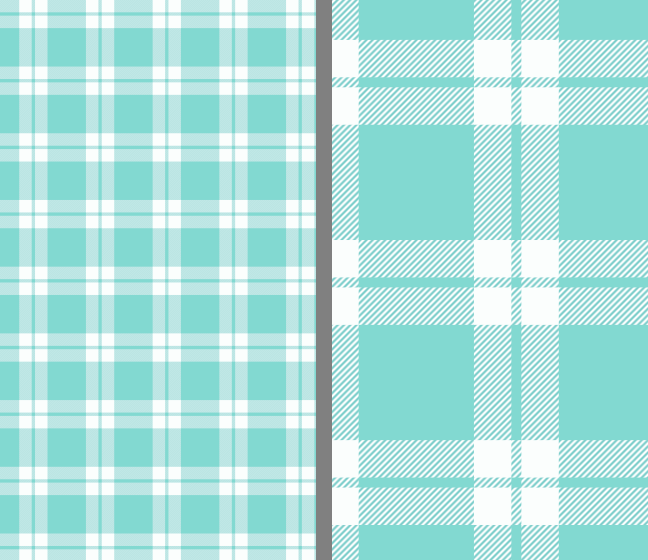
Left, the full canvas; right, a detail of the centre.
This pattern is drawn by a WebGL 2 fragment shader. Its source:

```glsl
#version 300 es
precision highp float;
// Draws a mint and white plaid with paired white bands and fine diagonal twill.

uniform vec2 u_resolution;
out vec4 fragColor;

const vec3 MINT = vec3(0.51, 0.85, 0.82);
const vec3 WHITE = vec3(0.985, 0.995, 0.992);
const vec3 TWILL_THREAD = vec3(0.50, 0.81, 0.80);

const float TILE = 0.2111;                      // repeat size, in canvas widths
const vec2 PAIR_CENTER = vec2(0.1056, 0.0391);  // middle of the first band pair
const float PAIR_HALF = 0.212;                  // outer half width, in tiles
const float GAP_HALF = 0.025;                   // half width of the thin mint line
const float TWILL_COUNT = 32.0;                 // diagonal threads per tile
const float THREAD_SHARE = 0.5;                 // coloured part of each thread

// Coverage of a line centred on each repeat, smoothed over one pixel.
vec2 lineCoverage(vec2 distanceToCenter, float halfWidth, float pixel) {
  return clamp((halfWidth - distanceToCenter) / pixel + 0.5, 0.0, 1.0);
}

// Running integral of a square wave that is on for THREAD_SHARE of each period.
float threadIntegral(float t) {
  return floor(t) * THREAD_SHARE + min(fract(t), THREAD_SHARE);
}

// Diagonal threads rising to the right, averaged over the pixel footprint.
float twill(vec2 tilePos, float pixel) {
  float phase = (tilePos.x - tilePos.y) * TWILL_COUNT;
  float footprint = 2.0 * pixel * TWILL_COUNT;
  float start = threadIntegral(phase - 0.5 * footprint);
  float end = threadIntegral(phase + 0.5 * footprint);
  return (end - start) / footprint;
}

void main() {
  float pixel = 1.0 / (u_resolution.x * TILE);
  vec2 tilePos = (gl_FragCoord.xy / u_resolution.x - PAIR_CENTER) / TILE;
  vec2 centerDistance = abs(fract(tilePos + 0.5) - 0.5);

  // White share of the vertical (x) and horizontal (y) bands.
  vec2 band = lineCoverage(centerDistance, PAIR_HALF, pixel)
            - lineCoverage(centerDistance, GAP_HALF, pixel);

  // Crossing bands are white; a single band shows the twill.
  float bothWhite = band.x * band.y;
  float oneWhite = band.x + band.y - 2.0 * bothWhite;
  float noneWhite = 1.0 - bothWhite - oneWhite;

  vec3 hatch = mix(WHITE, TWILL_THREAD, twill(tilePos, pixel));
  vec3 color = MINT * noneWhite + hatch * oneWhite + WHITE * bothWhite;
  fragColor = vec4(color, 1.0);
}
```
